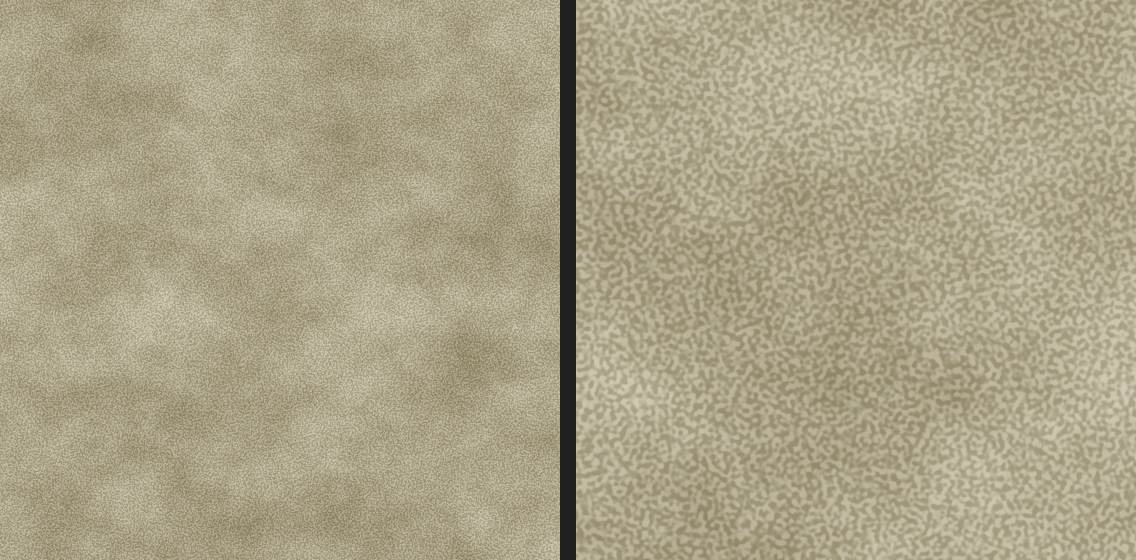
Left: the whole. Right: its middle third, enlarged.
A three.js fragment shader for this texture:

```glsl
varying vec2 vUv;

const vec3 OLIVE_SHADE = vec3(0.540, 0.508, 0.372);
const vec3 PALE_STONE = vec3(0.815, 0.785, 0.705);
const vec2 CLOUD_SCALE = vec2(4.6, 5.4);
const float GRAIN_SCALE = 280.0;

// Unit gradient direction for a lattice cell
vec2 latticeGradient(vec2 cell) {
  vec3 p = fract(vec3(cell.xyx) * vec3(0.1031, 0.1030, 0.0973));
  p += dot(p, p.yzx + 33.33);
  float angle = 6.28319 * fract((p.x + p.y) * p.z);
  return vec2(cos(angle), sin(angle));
}

float gradientNoise(vec2 p) {
  vec2 cell = floor(p);
  vec2 f = fract(p);
  vec2 blend = f * f * f * (f * (f * 6.0 - 15.0) + 10.0);
  vec2 e = vec2(0.0, 1.0);
  float a = dot(latticeGradient(cell), f);
  float b = dot(latticeGradient(cell + e.yx), f - e.yx);
  float c = dot(latticeGradient(cell + e.xy), f - e.xy);
  float d = dot(latticeGradient(cell + e.yy), f - e.yy);
  return mix(mix(a, b, blend.x), mix(c, d, blend.x), blend.y);
}

vec2 rotate(vec2 p, float angle) {
  float c = cos(angle);
  float s = sin(angle);
  return vec2(c * p.x - s * p.y, s * p.x + c * p.y);
}

// Soft blotches with progressively finer mottling
float clouds(vec2 p, float gain) {
  float sum = 0.0;
  float amplitude = 1.0;
  for (int i = 0; i < 5; i++) {
    sum += amplitude * gradientNoise(p);
    p = rotate(p, 0.6) * 2.03 + vec2(17.3, 9.1);
    amplitude *= gain;
  }
  return sum;
}

// Fine worm-like grain: two rotated layers hide the lattice
float grain(vec2 p, float softness) {
  float n = gradientNoise(rotate(p, 0.47) + 310.0);
  n += gradientNoise(rotate(p * 1.09, 1.31) + 470.0);
  return smoothstep(-softness, softness, n) - 0.5;
}

void main() {
  float cloudTone = clouds(vUv * CLOUD_SCALE + vec2(43.7, 21.2), 0.70);
  float grainTone = grain(vUv * GRAIN_SCALE, 0.48);
  float tone = 0.485 + 0.34 * cloudTone + 0.50 * grainTone;
  gl_FragColor = vec4(mix(OLIVE_SHADE, PALE_STONE, clamp(tone, 0.0, 1.0)), 1.0);
}
```
